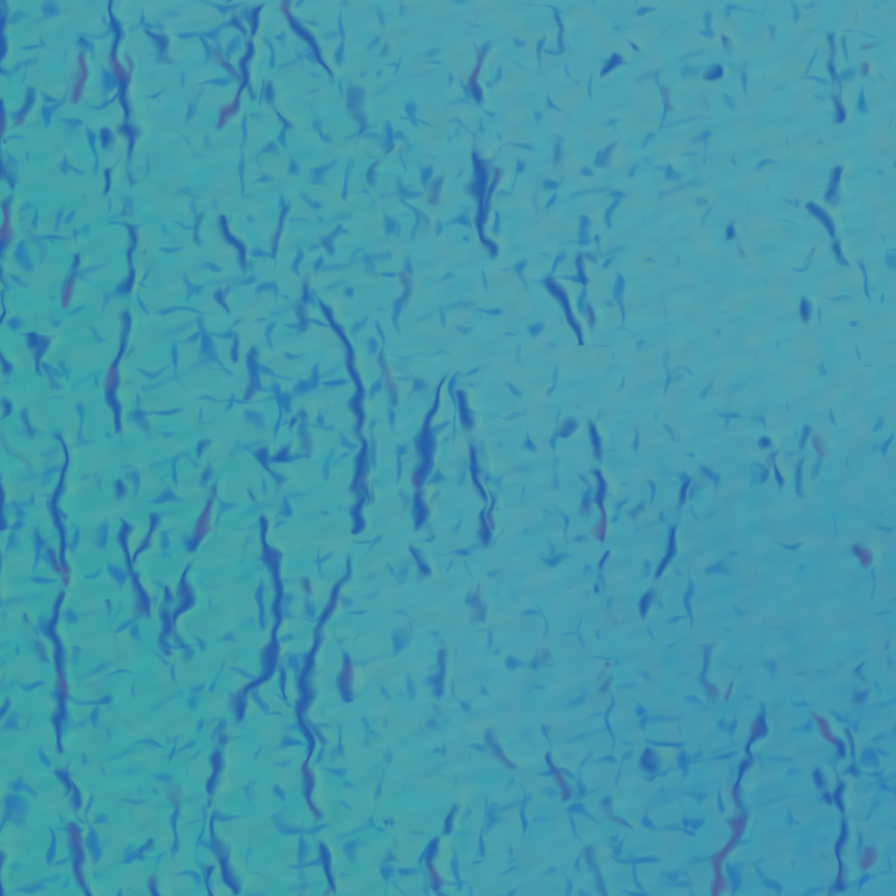
A WebGL 2 fragment shader for this texture:

```glsl
#version 300 es
precision highp float;

uniform vec2 u_resolution;
out vec4 fragColor;

#define WARP 0.014
#define CRACK_WIDTH 0.0074
#define FIBRE_WIDTH 0.0050
#define FIBRE_TILT 0.33
#define GRAIN 0.028
#define TEAL vec3(0.250, 0.634, 0.652)
#define MIST vec3(0.308, 0.628, 0.688)
#define AZURE vec3(0.250, 0.588, 0.690)
#define STROKE_BLUE vec3(0.145, 0.465, 0.700)
#define CRACK_BLUE vec3(0.150, 0.370, 0.650)
#define CRACK_PLUM vec3(0.300, 0.390, 0.620)

const float HALF_PI = 1.5708;

// Integer hash: two values in 0..1 per lattice cell
vec2 hash2(vec2 cell) {
    uvec2 v = uvec2(ivec2(cell) + 4096);
    v = v * 1664525u + 1013904223u;
    v.x += v.y * 1664525u;
    v.y += v.x * 1664525u;
    v ^= v >> 16u;
    v.x += v.y * 1664525u;
    v.y += v.x * 1664525u;
    v ^= v >> 16u;
    return vec2(v & 65535u) / 65535.0;
}

float cornerSlope(vec2 cell, vec2 offset) {
    float angle = 4.0 * HALF_PI * hash2(cell).x;
    return dot(vec2(cos(angle), sin(angle)), offset);
}

// Gradient noise, roughly -0.7..0.7
float noise(vec2 p) {
    vec2 i = floor(p), f = fract(p);
    vec2 u = f * f * f * (f * (f * 6.0 - 15.0) + 10.0);
    vec2 e = vec2(1.0, 0.0);
    float low = mix(cornerSlope(i, f), cornerSlope(i + e, f - e), u.x);
    float high = mix(cornerSlope(i + e.yx, f - e.yx), cornerSlope(i + 1.0, f - 1.0), u.x);
    return mix(low, high, u.y);
}

// Wear is strongest at the left and along the bottom, in loose patches
float wear(vec2 p) {
    float calm = smoothstep(0.45, 1.0, p.x) * smoothstep(0.0, 0.4, p.y);
    return 0.6 - 0.35 * calm + 0.6 * noise(p * 4.5 + 31.0) + 0.45 * noise(p * 11.0 + 3.0);
}

// Scattered tapered strokes, one candidate per cell
float strokes(vec2 p, vec2 cells, float tilt, float spread, float halfLength, float width, float seed) {
    vec2 home = floor(p * cells);
    float ink = 0.0;
    for (int y = -1; y <= 1; y++) {
        for (int x = -1; x <= 1; x++) {
            vec2 cell = home + vec2(x, y);
            vec2 place = hash2(cell + seed);
            vec2 traits = hash2(cell + seed + 517.0);
            vec2 centre = (cell + place) / cells;
            float present = smoothstep(-0.06, 0.12, wear(centre) - traits.x - 0.15);
            float angle = tilt + spread * (traits.y - 0.5);
            vec2 along = vec2(cos(angle), sin(angle));
            float reach = halfLength * mix(0.35, 1.0, fract(traits.y * 7.3));
            vec2 q = p - centre;
            float t = clamp(dot(q, along), -reach, reach);
            float body = 1.0 - smoothstep(0.0, 1.3, length(q - along * t) / width);
            ink = max(ink, body * present * mix(0.5, 1.0, fract(place.x * 9.7)));
        }
    }
    return ink;
}

// Upright seams: broken, steep zero contours of stretched noise
float seamField(vec2 p) {
    return noise(p * vec2(7.5, 2.2) + 17.0);
}

float seams(vec2 p, float width) {
    float n = seamField(p), h = 0.002;
    vec2 slope = vec2(seamField(p + vec2(h, 0.0)) - n, seamField(p + vec2(0.0, h)) - n) / h;
    float steepness = length(slope);
    float gap = abs(n) / max(steepness, 1.5);
    float upright = smoothstep(0.6, 0.85, abs(slope.x) / max(steepness, 0.01));
    float breaks = 0.7 * noise(p * vec2(21.0, 17.0) + 8.0) + 0.6 * noise(p * vec2(42.0, 36.0) + 55.0);
    float intact = smoothstep(0.35, 0.65, wear(p) + breaks);
    return intact * upright * (1.0 - smoothstep(0.0, 1.3, gap / width));
}

float cracks(vec2 p) {
    float width = CRACK_WIDTH * (0.95 + 1.1 * noise(p * 36.0 + 4.0));
    float pieces = strokes(p, vec2(15.0, 14.0), HALF_PI + 0.1, 1.2, 0.034, width, 11.0);
    pieces *= smoothstep(-0.35, 0.05, noise(p * 38.0 + 77.0));
    return max(pieces, seams(p, width));
}

// Ragged flecks: soft peaks of stretched noise, commoner where worn
float flecks(vec2 p, vec2 scale, float worn) {
    float threshold = mix(0.36, 0.10, clamp(worn, 0.0, 1.0));
    return smoothstep(threshold, threshold + 0.42, noise(p * scale + 23.0));
}

void main() {
    vec2 p = gl_FragCoord.xy / min(u_resolution.x, u_resolution.y);

    // Bend the marks at two scales
    vec2 bend = 0.9 * vec2(noise(p * 15.0), noise(p * 15.0 + 70.0));
    bend += 0.75 * vec2(noise(p * 38.0 + 20.0), noise(p * 38.0 + 90.0));
    vec2 q = p + WARP * bend;
    float worn = wear(p);

    // Ground: teal at left, pale at upper right, azure at lower right
    float cloud = noise(p * 3.0 + 5.0);
    vec3 color = mix(TEAL, MIST, smoothstep(0.1, 0.75, p.x * 0.8 + p.y * 0.3 + 0.3 * cloud));
    float azure = smoothstep(0.35, 0.9, p.x) * (1.0 - smoothstep(0.2, 0.65, p.y + 0.3 * cloud));
    color = mix(color, AZURE, 0.85 * azure);

    // Soft mottling and fine slanted grain
    vec2 slant = mat2(cos(FIBRE_TILT), -sin(FIBRE_TILT), sin(FIBRE_TILT), cos(FIBRE_TILT)) * p;
    float grain = noise(slant * vec2(22.0, 75.0)) + 0.6 * noise(p * 55.0 + 13.0);
    color += GRAIN * grain * vec3(1.0, 0.8, 0.2);
    color += 0.05 * noise(p * 34.0 + 47.0) * vec3(-1.0, 0.3, 0.4);

    // Thin slanted fibres, faded in stretches
    vec2 fibreSpace = p + 0.4 * (q - p);
    float fibres = strokes(fibreSpace, vec2(13.0, 24.0), FIBRE_TILT, 0.35, 0.04, FIBRE_WIDTH, 101.0);
    fibres *= smoothstep(-0.3, 0.3, noise(p * 26.0 + 41.0));
    color = mix(color, STROKE_BLUE, 0.45 * fibres);

    // Short ragged flecks, level and upright
    float level = flecks(q, vec2(30.0, 62.0), worn - 0.1);
    float upright = flecks(q + 3.0, vec2(64.0, 29.0), worn);
    color = mix(color, STROKE_BLUE, 0.85 * max(level, upright));

    // Cracks with a pale lip and plum patches
    float crack = cracks(q);
    float lip = max(cracks(q - vec2(0.011, 0.003)) - crack, 0.0);
    color += lip * vec3(0.04, 0.025, -0.015);
    vec3 crackColor = mix(CRACK_BLUE, CRACK_PLUM, smoothstep(0.05, 0.4, noise(p * 18.0 + 61.0)));
    color = mix(color, crackColor, 0.95 * crack);

    fragColor = vec4(color, 1.0);
}
```
